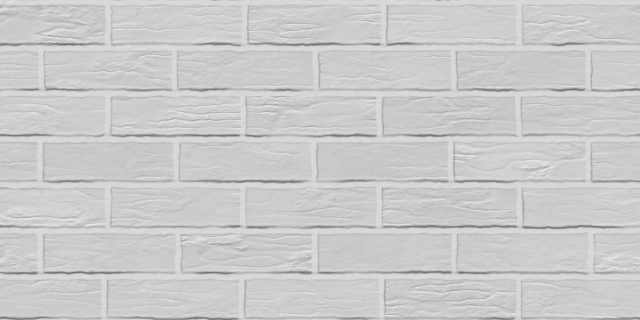
Write a WebGL 1 fragment shader that draws this texture.

```glsl
precision highp float;
// White painted brick wall in running bond, with wrinkled, cracked paint.
uniform vec2 u_resolution;

float hash(vec2 p) {
  return fract(sin(dot(p, vec2(127.1, 311.7))) * 43758.5453);
}

float noise(vec2 p) {
  vec2 i = floor(p), f = fract(p);
  f = f * f * (3.0 - 2.0 * f);
  return mix(mix(hash(i), hash(i + vec2(1.0, 0.0)), f.x),
             mix(hash(i + vec2(0.0, 1.0)), hash(i + vec2(1.0, 1.0)), f.x), f.y);
}

float fbm(vec2 p) {
  float sum = 0.0, amp = 0.5;
  for (int i = 0; i < 4; i++) {
    sum += amp * noise(p);
    p = p * 2.03 + 17.3;
    amp *= 0.5;
  }
  return sum;
}

// Paint height: long horizontal wrinkles, short pits and fine grain.
float relief(vec2 p, float rough, vec2 seed) {
  vec2 q = p + seed * 3.7;
  q.y += 0.02 * fbm(q * vec2(18.0, 30.0));
  float wrinkle = smoothstep(0.0, 0.16, abs(noise(q * vec2(8.0, 42.0)) - 0.5));
  float pit = smoothstep(0.0, 0.2, abs(fbm(q * vec2(22.0, 45.0)) - 0.47));
  float patchy = smoothstep(0.35, 0.7, noise(q * vec2(9.0, 16.0)));
  return rough * (wrinkle * (0.35 + 0.65 * patchy) + 0.6 * pit * patchy)
       + 0.45 * fbm(q * vec2(45.0, 80.0));
}

void main() {
  vec2 p = gl_FragCoord.xy / u_resolution.y;

  // Slightly uneven edges
  vec2 w = p + 0.005 * (vec2(noise(p * 28.0), noise(p * 24.0 + 50.0)) - 0.5)
             + 0.003 * (vec2(noise(p * 80.0), noise(p * 70.0 + 90.0)) - 0.5);

  // Seven courses; "drop" is the distance below the top of a course
  float v = (1.0 - w.y) * 7.0;
  float row = floor(v);
  float drop = fract(v) / 7.0;

  // Nearest upright joint, and the brick beside it
  float u = (w.x - mix(0.331, 0.122, mod(row, 2.0))) / 0.431;
  float joint = floor(u + 0.5);
  float side = (u - joint) * 0.431 + 0.016 * (hash(vec2(joint, row) + 4.0) - 0.5);
  vec2 brick = vec2(joint - 1.0 + step(0.0, side), row);

  // Rounded brick face
  vec2 edge = vec2(0.009 - abs(side), max(0.016 - drop, drop - 0.137));
  vec2 corner = edge + 0.006;
  float dist = length(max(corner, 0.0)) + min(max(corner.x, corner.y), 0.0) - 0.006;
  float face = 1.0 - smoothstep(-0.003, 0.003, dist);

  // Paint lit from above, rougher on a few bricks
  float rough = 0.35 + 0.4 * hash(brick + 9.0) + 0.7 * step(0.86, hash(brick + 31.0));
  rough *= mix(0.15, 1.0, face);
  float slope = relief(p, rough, brick) - relief(p + vec2(-0.0015, 0.004), rough, brick);

  float tone = 0.798 + 0.022 * (hash(brick + 2.0) - 0.5) + 0.03 * (fbm(p * 9.0) - 0.47);
  float shade = mix(0.845, tone, face);
  shade += clamp(0.13 * slope, -0.16, 0.075);
  shade += 0.014 * (noise(p * 170.0) - 0.5);

  // Lit lip at the brick's foot, soft creases at its top and left
  float span = smoothstep(0.004, 0.016, abs(side));
  shade += 0.03 * span * exp(-pow((drop - 0.129) / 0.004, 2.0));
  shade -= 0.045 * span * exp(-pow((drop - 0.018) / 0.003, 2.0));
  float upright = smoothstep(0.012, 0.022, drop) * (1.0 - smoothstep(0.128, 0.14, drop));
  shade -= (0.05 + 0.12 * noise(p * vec2(5.0, 14.0))) * upright
         * exp(-pow((side - 0.0095) / 0.003, 2.0));

  // Dark shadow under each brick, uneven in depth
  float under = abs(mod(drop - 0.138 + 0.5 / 7.0, 1.0 / 7.0) - 0.5 / 7.0);
  float depth = 0.12 + 0.24 * smoothstep(0.2, 0.75, noise(p * vec2(9.0, 7.0) + 20.0));
  shade -= depth * mix(0.25, 1.0, span) * exp(-pow(under / 0.0038, 2.0));

  gl_FragColor = vec4(vec3(clamp(shade, 0.4, 0.92)), 1.0);
}
```
